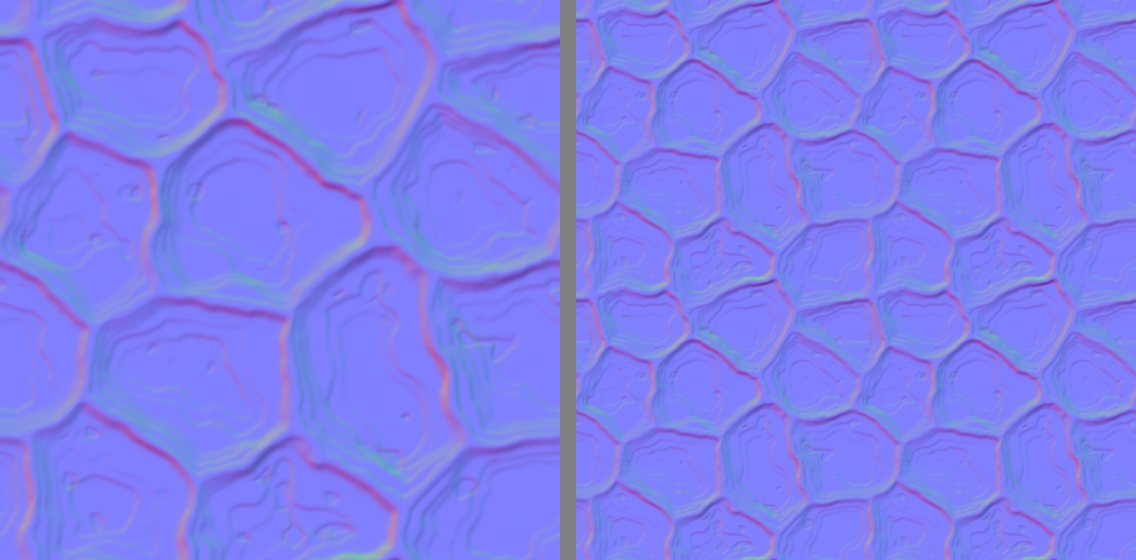
Left: one tile. Right: repeated 2 by 2.
Reproduce this texture map procedurally as a three.js fragment shader.

```glsl
// Normal map of cobblestones with terraced faces, tiling in both directions.
// Wrapped, warped Voronoi cells give a rounded border distance; contour lines
// of that distance and of wrapping noise become soft slopes facing outwards.
#define GRID vec2(3.0, 4.0)     // stones across and up (even row count)
#define JITTER 0.72             // irregularity of the stone layout
#define GAP 0.0085              // half width of the joints
#define ROUNDING 150.0          // higher gives sharper stone corners
#define LINE 0.0052             // half width of one contour line
#define RIM_SLOPE 0.092         // strength of the outer steps
#define FACE_SLOPE 0.085        // strength of the steps on the faces
#define FLECK_SLOPE 0.085       // strength of the small pits
#define BLUE_DROP 1.3           // darkening of blue on slopes

varying vec2 vUv;

float hash(vec2 p) {
  return fract(sin(dot(p, vec2(127.1, 311.7))) * 43758.5453);
}

// Value noise that repeats after n lattice cells.
float noise(vec2 uv, float n, float seed) {
  vec2 p = uv * n, i = floor(p), f = fract(p);
  f = f * f * f * (f * (f * 6.0 - 15.0) + 10.0);
  vec2 a = mod(i, n) + seed, b = mod(i + 1.0, n) + seed;
  return mix(mix(hash(a), hash(vec2(b.x, a.y)), f.x),
             mix(hash(vec2(a.x, b.y)), hash(b), f.x), f.y);
}

vec2 noise2(vec2 p, float n, float seed) {
  return vec2(noise(p, n, seed), noise(p, n, seed + 26.0)) - 0.5;
}

vec2 warp(vec2 p) {
  return p + 0.034 * noise2(p, 7.0, 11.0) + 0.017 * noise2(p, 18.0, 53.0)
           + 0.006 * noise2(p, 41.0, 83.0);
}

// Centre of the stone in a grid cell; odd rows are shifted by half a cell.
vec2 site(vec2 cell) {
  vec2 w = mod(cell, GRID);
  vec2 r = vec2(hash(w + 3.7), hash(w + 19.3)) - 0.5;
  float shift = 0.5 * mod(cell.y, 2.0);
  return (cell + 0.5 + vec2(shift, 0.0) + JITTER * r) / GRID;
}

vec2 nearestCell(vec2 q) {
  vec2 base = floor(q * GRID), best = base;
  float nearest = 9.0;
  for (int y = -2; y <= 2; y++) {
    for (int x = -2; x <= 2; x++) {
      vec2 cell = base + vec2(float(x), float(y));
      vec2 d = site(cell) - q;
      if (dot(d, d) < nearest) { nearest = dot(d, d); best = cell; }
    }
  }
  return best;
}

// Smooth minimum of the distances to all borders of one stone.
float borderDistance(vec2 q, vec2 cell, vec2 centre) {
  float sum = 0.0;
  for (int y = -2; y <= 2; y++) {
    for (int x = -2; x <= 2; x++) {
      if (x == 0 && y == 0) continue;
      vec2 other = site(cell + vec2(float(x), float(y)));
      float d = dot(0.5 * (centre + other) - q, normalize(other - centre));
      sum += exp(-ROUNDING * d);
    }
  }
  return -log(sum) / ROUNDING;
}

// Fields to contour: x = rim, y = face terraces, z = flecks.
vec3 fields(vec2 p, vec2 cell) {
  vec2 q = warp(p), centre = site(cell);
  float e = borderDistance(q, cell, centre);
  // Steps bunch up on the upper right and spread out on the lower left.
  vec2 dir = (q - centre) / (0.03 + length(q - centre));
  float tilt = 0.5 - 0.5 * dot(dir, vec2(0.75, 0.66));
  float spread = mix(0.2, 1.25, tilt * tilt);
  float inside = smoothstep(0.01, 0.07, e);
  float rough = noise(p, 11.0, 91.0) - 0.5 + 0.35 * (noise(p, 26.0, 23.0) - 0.5);
  float ragged = noise(p, 14.0, 211.0) - 0.5;
  float pits = 0.65 * noise(q, 23.0, 131.0) + 0.35 * noise(q, 37.0, 191.0);
  return vec3((e - GAP) / spread + 0.034 * smoothstep(0.006, 0.03, e) * ragged,
              e + 0.09 * inside * rough,
              pits * smoothstep(0.015, 0.04, e));
}

// Slope along one contour line: xy = outward tilt, z = steepness.
vec3 contour(float f, vec2 g, float level, float width, float minGradient) {
  float len = max(length(g), minGradient);
  float d = (f - level) / (len * width);
  return exp(-d * d) * vec3(-g, length(g)) / len;
}

void main() {
  vec2 cell = nearestCell(warp(vUv));

  // Field gradients by differences within the same stone.
  float h = 0.002;
  vec3 f = fields(vUv, cell);
  vec3 dx = (fields(vUv + vec2(h, 0.0), cell) - f) / h;
  vec3 dy = (fields(vUv + vec2(0.0, h), cell) - f) / h;
  vec2 rim = vec2(dx.x, dy.x), face = vec2(dx.y, dy.y), fleck = vec2(dx.z, dy.z);

  // Outer steps over a wide soft shoulder.
  float wear = 0.55 + 0.95 * noise(vUv, 9.0, 151.0);
  vec3 slope = 0.025 * contour(f.x, rim, 0.018, 0.016, 0.4);
  for (int i = 0; i < 3; i++) {
    float k = float(i);
    slope += RIM_SLOPE * wear * (1.0 - 0.2 * k) * contour(f.x, rim, 0.017 * k, LINE, 0.4);
  }

  // Faint, partly worn terraces and small pits on the faces.
  float fade = smoothstep(0.15, 0.6, noise(vUv, 8.0, 173.0));
  slope += FACE_SLOPE * (0.35 + 0.65 * fade) * contour(f.y, face, 0.05, LINE, 0.45);
  slope += FACE_SLOPE * (1.0 - 0.6 * fade) * contour(f.y, face, 0.085, LINE, 0.45);
  slope += FLECK_SLOPE * contour(f.z, fleck, 0.78, 0.8 * LINE, 7.0);

  vec3 colour = vec3(0.5 + slope.x, 0.5 - slope.y, 1.0 - BLUE_DROP * slope.z);
  gl_FragColor = vec4(clamp(colour, 0.0, 1.0), 1.0);
}
```
